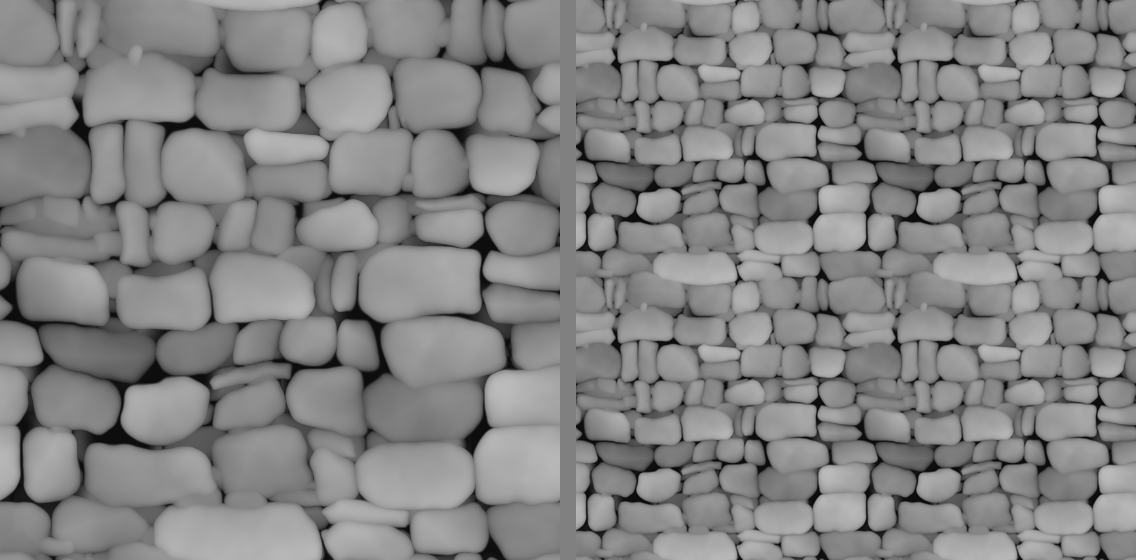
Left: one tile. Right: repeated 2 by 2.
A Shadertoy shader for this texture map:

```glsl
// Seamless grey height map of a dry stone wall: rough courses of blocks with small fillers in dark gaps.

const float EIGHTH_TURN = 0.7854;
const float HOLLOW = 0.05;   // level of the deepest gaps

// Three random values from a cell, without sine
vec3 hash3(vec3 p) {
    p = fract(p * vec3(0.1031, 0.1030, 0.0973));
    p += dot(p, p.yxz + 33.33);
    return fract((p.xxy + p.yxx) * p.zyx);
}

// Value noise that wraps after a whole number of cells
float noise(vec2 p, float cells, float seed) {
    p *= cells;
    vec2 i = floor(p), f = p - i;
    f = f * f * f * (f * (f * 6.0 - 15.0) + 10.0);
    vec2 a = mod(i, cells), b = mod(i + 1.0, cells);
    return mix(mix(hash3(vec3(a, seed)).x, hash3(vec3(b.x, a.y, seed)).x, f.x),
               mix(hash3(vec3(a.x, b.y, seed)).x, hash3(vec3(b, seed)).x, f.x), f.y);
}

float fbm(vec2 p, float cells, float seed) {
    float sum = 0.0, amp = 0.5;
    for (int i = 0; i < 4; i++) {
        sum += amp * noise(p, cells, seed + float(i));
        cells *= 2.0;
        amp *= 0.5;
    }
    return sum / 0.9375;
}

vec2 wobble(vec2 p, float cells, float seed) {
    return vec2(noise(p, cells, seed), noise(p, cells, seed + 1.0)) - 0.5;
}

float smoothMax(float a, float b, float k) {
    float h = max(k - abs(a - b), 0.0) / k;
    return max(a, b) + h * h * k * 0.25;
}

// Distance to a crooked block: four tilted sides and four cut corners
float blockDistance(vec2 q, vec2 size, vec3 id) {
    float d = -1.0, rounding = 0.25 * min(size.x, size.y);
    for (int i = 0; i < 8; i++) {
        vec3 r = hash3(id + vec3(0.0, 0.0, float(i) + 1.0));
        float angle = (float(i) + 0.36 * (r.x - 0.5)) * EIGHTH_TURN;
        vec2 n = vec2(cos(angle), sin(angle));
        float cut = i % 2 == 1 ? mix(0.76, 0.97, r.y) : 0.97;
        d = smoothMax(d, dot(q, n) - cut * dot(abs(n), size), rounding);
    }
    return d;
}

// Height of one stone: two tilted facets that sink towards the rim
float stoneHeight(vec2 q, vec2 size, vec3 id, vec2 tone, float rim, float blur) {
    float d = blockDistance(q, size, id);
    vec3 r = hash3(id + 0.5), s = hash3(id + 20.5);
    vec2 u = q / size;
    float facets = min(dot(u, r.xy - 0.5) * 0.13, dot(u, s.xy - 0.5) * 0.22 + 0.04);
    float level = tone.x + tone.y * (r.z + s.z - 1.0) + facets;
    level -= 0.27 * exp(min(d, 0.0) / rim);
    return mix(HOLLOW, level, 1.0 - smoothstep(-blur, blur, d));
}

float rowEdge(float k, float rows, float layer) {
    return (k + 0.42 * (hash3(vec3(3.0, mod(k, rows), layer)).x - 0.5)) / rows;
}

float columnEdge(float j, float columns, float row, float layer) {
    return (j + 0.62 * (hash3(vec3(mod(j, columns), row, layer + 7.0)).y - 0.5)) / columns;
}

// Courses of stones; some cells are split in two, the highest stone wins
float courses(vec2 p, float rows, float minColumns, float layer, vec2 tone,
              float splitChance, float rim, float blur) {
    float top = HOLLOW;
    for (int dy = -1; dy <= 1; dy++) {
        float k = floor(p.y * rows) + float(dy), row = mod(k, rows);
        vec3 course = hash3(vec3(11.0, row, layer + 3.0));
        float columns = minColumns + floor(course.x * 3.0);
        float x = p.x + course.y;
        float low = rowEdge(k, rows, layer), high = rowEdge(k + 1.0, rows, layer);
        for (int dx = -1; dx <= 1; dx++) {
            float j = floor(x * columns) + float(dx);
            vec3 id = vec3(mod(j, columns), row, layer + 40.0);
            vec3 r = hash3(id);
            vec2 a = vec2(columnEdge(j, columns, row, layer), low);
            vec2 b = vec2(columnEdge(j + 1.0, columns, row, layer), high);
            int parts = r.x < splitChance ? 2 : 1;
            vec2 axis = r.y < 0.5 ? vec2(1.0, 0.0) : vec2(0.0, 1.0);
            vec2 cut = mix(a, b, mix(0.3, 0.7, r.z));
            for (int part = 0; part < parts; part++) {
                vec2 lo = a, hi = b;
                if (parts == 2 && part == 0) hi = mix(b, cut, axis);
                if (parts == 2 && part == 1) lo = mix(a, cut, axis);
                vec3 partId = id + vec3(0.0, 0.0, 50.0 * float(part));
                vec3 v = hash3(partId + 33.0);
                vec2 size = 0.5 * (hi - lo) * mix(vec2(0.94, 0.88), vec2(1.04, 1.08), v.xy);
                vec2 q = vec2(x, p.y) - 0.5 * (lo + hi) - vec2(0.0, 0.08 * (v.z - 0.5) / rows);
                top = max(top, stoneHeight(q, size, partId, tone, rim, blur));
            }
        }
    }
    return top;
}

void mainImage(out vec4 fragColor, in vec2 fragCoord) {
    vec2 uv = fragCoord / iResolution.xy;
    float blur = max(1.2 / iResolution.y, 0.0025);

    // Bend the courses and roughen the outlines
    vec2 p = uv + 0.045 * wobble(uv, 4.0, 1.0) + 0.016 * wobble(uv, 14.0, 5.0)
                + 0.005 * wobble(uv, 40.0, 9.0);

    // Small stones deep in the joints, lost in places to dark holes
    float filler = courses(p + 0.03, 19.0, 11.0, 200.0, vec2(0.42, 0.16), 0.2, 0.004, blur);
    filler = mix(HOLLOW, filler, smoothstep(0.25, 0.6, noise(uv, 9.0, 15.0)));

    // Main blocks in front, with soft worn surfaces
    float blocks = courses(p, 9.0, 5.0, 100.0, vec2(0.565, 0.13), 0.27, 0.006, blur);
    float height = max(filler, blocks);
    float wear = fbm(uv + 0.04 * wobble(uv, 12.0, 25.0), 7.0, 30.0) - 0.5;
    height += 0.17 * wear * smoothstep(0.1, 0.45, height);

    fragColor = vec4(vec3(clamp(height, 0.03, 0.85)), 1.0);
}
```
